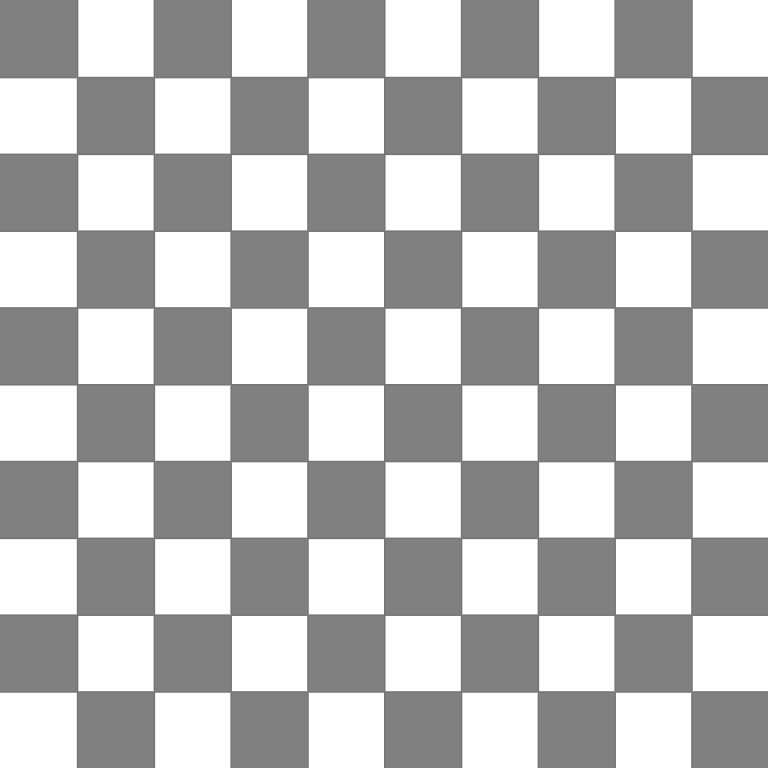
This pattern is drawn by a WebGL 2 fragment shader. Its source:

```glsl
#version 300 es
precision highp float;
// Checkerboard of ten by ten squares, grey and white, with a hairline
// of darker grey along every inner boundary. Signed distances to the
// grid lines give both the smooth checker and the hairlines.

uniform vec2 u_resolution;
out vec4 fragColor;

const float SQUARES = 10.0;      // squares across and down
const float GRID_SHIFT = 0.01;   // grid offset right and down, in squares
const float LINE_WIDTH = 0.02;   // hairline width, in squares
const vec3 GREY = vec3(0.5);
const vec3 WHITE = vec3(1.0);
const vec3 LINE_GREY = vec3(0.46);

// Distance to the nearest grid line on each axis
vec2 gridDistance(vec2 p) {
    return 0.5 - abs(fract(p) - 0.5);
}

// Smooth checker: 0 on even squares, 1 on odd ones
float checker(vec2 p, vec2 pixel) {
    vec2 side = 1.0 - 2.0 * mod(floor(p), 2.0);
    vec2 wave = side * clamp(2.0 * gridDistance(p) / pixel, 0.0, 1.0);
    return 0.5 - 0.5 * wave.x * wave.y;
}

// Coverage of the hairlines, smoothed over one pixel
float hairlines(vec2 p, float width, vec2 pixel) {
    vec2 cover = clamp((0.5 * width - gridDistance(p)) / pixel + 0.5, 0.0, 1.0);
    return max(cover.x, cover.y);
}

void main() {
    vec2 uv = gl_FragCoord.xy / u_resolution;
    vec2 pixel = SQUARES / u_resolution;

    // Count squares from the top left; the clamp leaves the rim unlined
    vec2 p = vec2(uv.x, 1.0 - uv.y) * SQUARES - GRID_SHIFT;
    p = clamp(p, 0.5, SQUARES - 0.5);

    vec3 color = mix(GREY, WHITE, checker(p, pixel));
    color = mix(color, LINE_GREY, hairlines(p, LINE_WIDTH, pixel));
    fragColor = vec4(color, 1.0);
}
```
